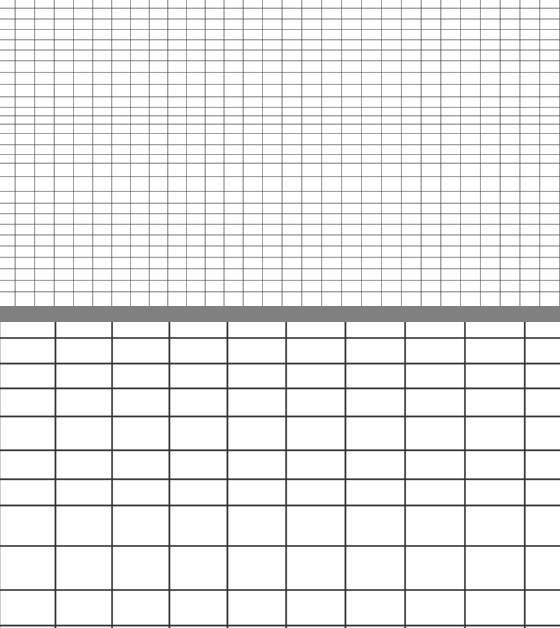
Top, the full canvas; bottom, a detail of the centre.
Write a Shadertoy shader that draws this pattern.

```glsl
// Thin dark ruled grid on white, with gently uneven column and row spacing.

const float TAU = 6.2831853;
const int COLUMN_LINES = 29;
const int ROW_LINES = 27;
const float LINE_WIDTH = 0.00185;   // in canvas heights
const vec3 PAPER = vec3(1.0);
const vec3 INK = vec3(0.19, 0.19, 0.195);

float bump(float x, float center, float spread) {
    float t = (x - center) / spread;
    return exp(-t * t);
}

// Column line position as a fraction of the width, from the left.
float columnPosition(float i) {
    float sag = -0.135 * (1.0 - cos(TAU * i / 28.0));
    float ripple = 0.011 + 0.03 * cos(TAU * (i - 5.0) / 13.3);
    return 0.0273 + 0.0347 * (i + sag + ripple);
}

// Row line position as a fraction of the height, from the top.
float rowPosition(float j) {
    float shift = 0.146 * bump(j, 8.4, 1.0)
                - 0.200 * bump(j, 4.7, 2.2)
                - 0.545 * bump(j, 12.0, 1.9)
                - 0.765 * bump(j, 15.1, 1.5)
                - 0.300 * bump(j, 21.3, 4.6);
    return 0.0267 + 0.0358 * (j + shift);
}

// Share of a box filter that is covered by a line at the given distance.
float lineCoverage(float dist, float width, float footprint) {
    float high = min(dist + 0.5 * footprint, 0.5 * width);
    float low = max(dist - 0.5 * footprint, -0.5 * width);
    return max(high - low, 0.0) / footprint;
}

void mainImage(out vec4 fragColor, in vec2 fragCoord) {
    vec2 uv = fragCoord / iResolution.xy;
    float aspect = iResolution.x / iResolution.y;
    float footprint = 1.25 / iResolution.y;

    // Nearest line in each direction
    float columnDist = 1.0;
    for (int i = 0; i < COLUMN_LINES; i++) {
        columnDist = min(columnDist, abs(uv.x - columnPosition(float(i))));
    }
    float rowDist = 1.0;
    for (int j = 0; j < ROW_LINES; j++) {
        rowDist = min(rowDist, abs(1.0 - uv.y - rowPosition(float(j))));
    }

    // Ink on paper
    float vertical = lineCoverage(columnDist * aspect, LINE_WIDTH, footprint);
    float horizontal = lineCoverage(rowDist, LINE_WIDTH, footprint);
    float ink = 1.0 - (1.0 - vertical) * (1.0 - horizontal);
    fragColor = vec4(mix(PAPER, INK, ink), 1.0);
}
```
